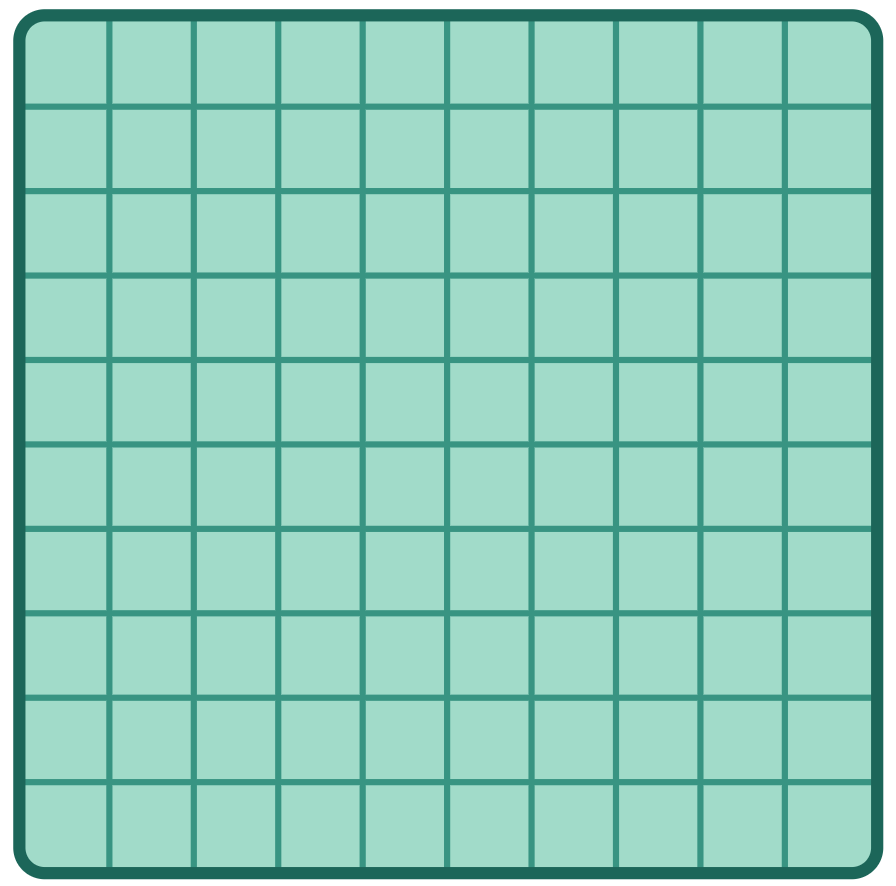
A Shadertoy shader for this pattern:

```glsl
// Mint board of ten by ten square cells inside a dark rounded frame on white.

// Lengths are fractions of the canvas height
const float CELLS           = 10.0;
const float CELL_PITCH      = 0.0953;
const float LINE_WIDTH      = 0.0070;
const float FRAME_HALF      = 0.4910;
const float FRAME_THICKNESS = 0.0138;
const float CORNER_RADIUS   = 0.0356;
const vec2  FRAME_CENTER    = vec2(0.0003, -0.0014);
const vec2  GRID_CENTER     = vec2(-0.0010, -0.0016);

const vec3 PAPER_COLOR = vec3(1.00, 1.00, 1.00);
const vec3 CELL_COLOR  = vec3(0.63, 0.86, 0.79);
const vec3 LINE_COLOR  = vec3(0.22, 0.58, 0.51);
const vec3 FRAME_COLOR = vec3(0.11, 0.40, 0.35);

// Signed distance to a square with rounded corners
float roundedSquare(vec2 p, float halfSize, float radius) {
    vec2 q = abs(p) - halfSize + radius;
    return length(max(q, 0.0)) + min(max(q.x, q.y), 0.0) - radius;
}

// Signed distance to the inner dividers; the outermost ones are left out
float gridLines(vec2 p) {
    float lastLine = 0.5 * CELLS - 1.0;
    vec2 nearest = clamp(round(p / CELL_PITCH), -lastLine, lastLine);
    vec2 d = abs(p - nearest * CELL_PITCH);
    return min(d.x, d.y) - 0.5 * LINE_WIDTH;
}

// Edge coverage over one pixel
float coverage(float d, float pixel) {
    return clamp(0.5 - d / pixel, 0.0, 1.0);
}

void mainImage(out vec4 fragColor, in vec2 fragCoord) {
    float pixel = 1.0 / iResolution.y;
    vec2 p = (fragCoord - 0.5 * iResolution.xy) * pixel;

    float outer = roundedSquare(p - FRAME_CENTER, FRAME_HALF, CORNER_RADIUS);
    float inner = outer + FRAME_THICKNESS;

    // Layers: dividers over cells, set in the frame, laid on paper
    vec3 board = mix(CELL_COLOR, LINE_COLOR, coverage(gridLines(p - GRID_CENTER), pixel));
    vec3 color = mix(PAPER_COLOR, FRAME_COLOR, coverage(outer, pixel));
    color = mix(color, board, coverage(inner, pixel));

    fragColor = vec4(color, 1.0);
}
```
